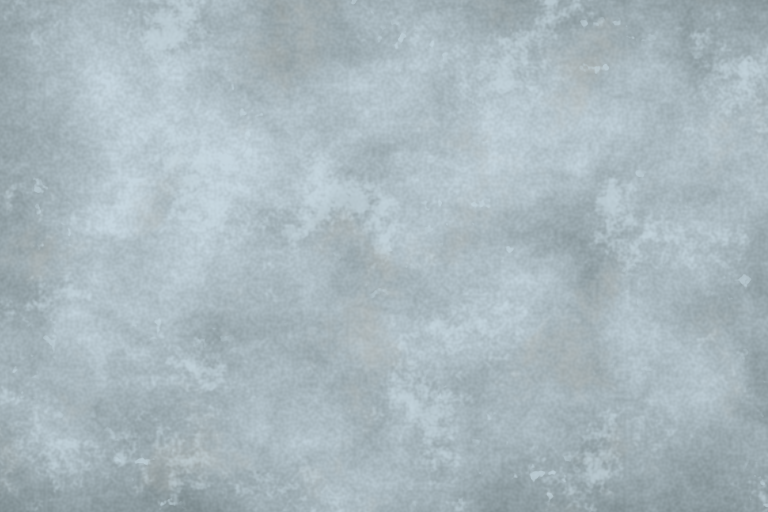
Write a WebGL 2 fragment shader that draws this texture.

```glsl
#version 300 es
precision highp float;

uniform vec2 u_resolution;
out vec4 fragColor;

// Palette
const vec3 SLATE = vec3(0.555, 0.612, 0.632);
const vec3 MIST = vec3(0.730, 0.790, 0.822);
const vec3 CHALK = vec3(0.785, 0.850, 0.882);
const vec3 OCHRE = vec3(0.700, 0.685, 0.645);

// Tone: 0 is slate, 1 is mist
const float BASE_TONE = 0.52;
const float BROAD_AMOUNT = 0.72;
const float CLOUD_AMOUNT = 0.40;
const float STREAK_AMOUNT = 0.14;
const float CRUMB_AMOUNT = 0.13;
const float GRAIN_AMOUNT = 0.25;
const float VIGNETTE = 1.75;
const float VIGNETTE_MEAN = 0.155;
const vec2 LIGHT_CENTRE = vec2(0.50, 0.62);

// Feature sizes, in cells per canvas height
const float BROAD_SCALE = 2.3;
const float CLOUD_SCALE = 6.5;
const float PATCH_SCALE = 4.2;
const float STAIN_SCALE = 4.8;
const float CRUMB_SCALE = 34.0;
const float GRAIN_SCALE = 135.0;
const vec2 STREAK_SCALE = vec2(7.0, 34.0);

// Strength of the surface marks
const float PATCH_OPACITY = 0.55;
const float STAIN_OPACITY = 0.30;
const float CHIP_OPACITY = 0.60;

vec2 gradientAt(vec2 cell) {
    vec3 h = fract(cell.xyx * vec3(0.1031, 0.1030, 0.0973));
    h += dot(h, h.yzx + 33.33);
    float angle = 6.2832 * fract((h.x + h.y) * h.z);
    return vec2(cos(angle), sin(angle));
}

float gradientNoise(vec2 p) {
    vec2 i = floor(p);
    vec2 f = p - i;
    vec2 w = f * f * f * (f * (f * 6.0 - 15.0) + 10.0);
    float a = dot(gradientAt(i), f);
    float b = dot(gradientAt(i + vec2(1, 0)), f - vec2(1, 0));
    float c = dot(gradientAt(i + vec2(0, 1)), f - vec2(0, 1));
    float d = dot(gradientAt(i + vec2(1, 1)), f - vec2(1, 1));
    return mix(mix(a, b, w.x), mix(c, d, w.x), w.y);
}

float fbm(vec2 p, int octaves) {
    const mat2 turn = mat2(0.8, 0.6, -0.6, 0.8);
    float sum = 0.0;
    float amplitude = 1.0;
    for (int i = 0; i < octaves; i++) {
        sum += amplitude * gradientNoise(p);
        p = turn * p * 2.03 + 17.3;
        amplitude *= 0.5;
    }
    return sum;
}

void main() {
    vec2 uv = gl_FragCoord.xy / u_resolution;
    vec2 p = gl_FragCoord.xy / u_resolution.y;

    // Bend the clouds so that they do not follow the lattice
    vec2 warp = vec2(fbm(p * 3.0 + 5.1, 4), fbm(p * 3.0 + 41.7, 4));
    vec2 q = p + 0.06 * warp;

    // Powdery grain and crumbs shared by the ground and the mark edges
    float grain = gradientNoise(p * GRAIN_SCALE)
                + 0.6 * gradientNoise(p * GRAIN_SCALE * 0.53 + 9.0);
    float crumbs = fbm(p * CRUMB_SCALE + 71.0, 3);

    // Washed ground with soft horizontal brushing and darker borders
    vec2 offCentre = uv - LIGHT_CENTRE;
    float streaks = fbm(p * STREAK_SCALE + 3.0 * warp, 2);
    float tone = BASE_TONE
               + BROAD_AMOUNT * fbm(q * BROAD_SCALE + 11.0, 5)
               + CLOUD_AMOUNT * fbm(q * CLOUD_SCALE + 63.0, 5)
               + STREAK_AMOUNT * streaks
               + CRUMB_AMOUNT * crumbs
               + GRAIN_AMOUNT * grain
               - VIGNETTE * (dot(offCentre, offCentre * vec2(1.0, 0.8)) - VIGNETTE_MEAN);
    vec3 colour = mix(SLATE, MIST, clamp(tone, -0.45, 1.25));

    // Faint warm stains
    float stain = fbm(q * STAIN_SCALE + 87.0, 4) + 0.25 * crumbs;
    colour = mix(colour, OCHRE, STAIN_OPACITY * smoothstep(0.15, 0.80, stain));

    // Chalky patches with crumbled edges
    float patches = fbm(q * PATCH_SCALE + 29.0, 5);
    float chalk = smoothstep(0.18, 0.72, patches + 0.45 * crumbs + 0.15 * grain);
    colour = mix(colour, CHALK, PATCH_OPACITY * chalk);

    // Sparse pale chips, gathered in a few places
    float gathered = smoothstep(0.05, 0.45, fbm(p * 5.0 + 133.0, 3));
    float chips = smoothstep(0.32, 0.58, fbm(p * CRUMB_SCALE + 151.0, 3));
    colour = mix(colour, CHALK, CHIP_OPACITY * chips * gathered);

    fragColor = vec4(colour, 1.0);
}
```
